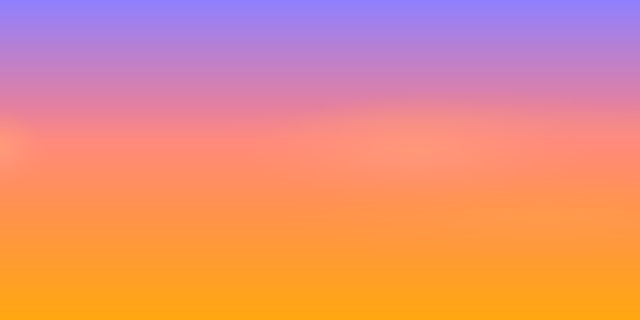
This background is drawn by a Shadertoy shader. Its source:

```glsl
// A soft sunset sky: violet to coral to amber, with faint peach glows.

const vec3 VIOLET = vec3(0.56, 0.50, 1.00);
const vec3 ROSE   = vec3(0.90, 0.50, 0.62);
const vec3 CORAL  = vec3(1.00, 0.54, 0.49);
const vec3 ORANGE = vec3(1.00, 0.57, 0.31);
const vec3 AMBER  = vec3(1.00, 0.655, 0.06);
const vec3 PEACH  = vec3(1.00, 0.62, 0.48);
const vec3 APRICOT = vec3(1.00, 0.62, 0.30);

// Position of x between two limits, clamped to 0..1.
float ramp(float start, float end, float x) {
    return clamp((x - start) / (end - start), 0.0, 1.0);
}

// Vertical colour bands; height runs from 0 at the bottom to 1 at the top.
vec3 skyGradient(float height) {
    vec3 color = mix(AMBER, ORANGE, ramp(0.0, 0.35, height));
    color = mix(color, CORAL, ramp(0.35, 0.56, height));
    color = mix(color, ROSE, ramp(0.56, 0.66, height));
    return mix(color, VIOLET, ramp(0.66, 1.0, height));
}

// Elliptical glow: 1 at its center, fading to 0 at the given radii.
float glow(vec2 uv, vec2 center, vec2 radii) {
    float falloff = max(1.0 - length((uv - center) / radii), 0.0);
    return falloff * (0.5 + 0.5 * falloff);
}

// Thin haze whose crest rises toward the right.
float hazeBand(vec2 uv) {
    float crest = 0.66 + 0.065 * smoothstep(0.35, 0.68, uv.x)
                - 0.03 * smoothstep(0.75, 1.0, uv.x);
    return ramp(crest, crest - 0.09, uv.y) * smoothstep(0.54, 0.63, uv.y);
}

void mainImage(out vec4 fragColor, in vec2 fragCoord) {
    vec2 uv = fragCoord / iResolution.xy;
    vec3 color = skyGradient(uv.y);

    // Haze along the rose band
    color = mix(color, PEACH, 0.22 * hazeBand(uv) * smoothstep(0.3, 0.6, uv.x));

    // Broad central glow, left edge glow and low right glow
    color = mix(color, PEACH, 0.70 * glow(uv, vec2(0.65, 0.53), vec2(0.27, 0.17)));
    color = mix(color, PEACH, 0.85 * glow(uv, vec2(0.0, 0.54), vec2(0.07, 0.13)));
    color = mix(color, APRICOT, 0.65 * glow(uv, vec2(0.85, 0.32), vec2(0.42, 0.14)));

    fragColor = vec4(color, 1.0);
}
```
